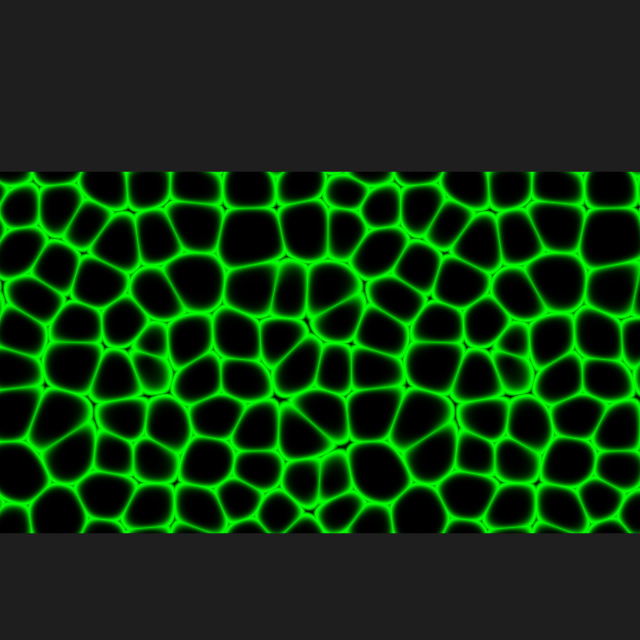
Give the GLSL for this pattern, as a three.js fragment shader.

```glsl
// Glowing green web of rounded cells in a tiled band on a dark grey ground.
varying vec2 vUv;

const float CELLS = 8.0; // cells along one side of the repeating tile

vec2 hash2(vec2 p) {
  return fract(sin(vec2(dot(p, vec2(127.1, 311.7)), dot(p, vec2(269.5, 183.3)))) * 43758.5453);
}

// Soft count of the seeds that compete with the nearest one:
// 0 inside a cell, 1 on a wall, 2 or more where walls meet.
float webDensity(vec2 p) {
  vec2 base = floor(p);
  float nearest = 10.0;
  float total = 0.0;
  for (int j = -2; j <= 2; j++) {
    for (int i = -2; i <= 2; i++) {
      vec2 cell = base + vec2(float(i), float(j));
      vec2 seed = cell + 0.5 + 0.84 * (hash2(mod(cell, CELLS)) - 0.5);
      float d = length(seed - p);
      nearest = min(nearest, d);
      total += exp(-6.2 * d);
    }
  }
  return total * exp(6.2 * nearest) - 1.0;
}

void main() {
  float bottom = 0.1667;
  float side = 0.565;

  // Walls rise to full green, then dim again in the crowded junctions
  float density = webDensity((vUv - vec2(0.0, bottom)) / side * CELLS);
  float glow = smoothstep(0.05, 1.4, density);
  glow *= 1.0 - 0.88 * smoothstep(1.5, 2.9, density);
  vec3 web = vec3(0.01, 0.98, 0.01) * glow;

  // Horizontal band with softened borders
  float offset = abs(vUv.y - bottom - 0.5 * side) - 0.5 * side;
  float band = 1.0 - smoothstep(-0.001, 0.001, offset);

  gl_FragColor = vec4(mix(vec3(0.118), web, band), 1.0);
}
```
